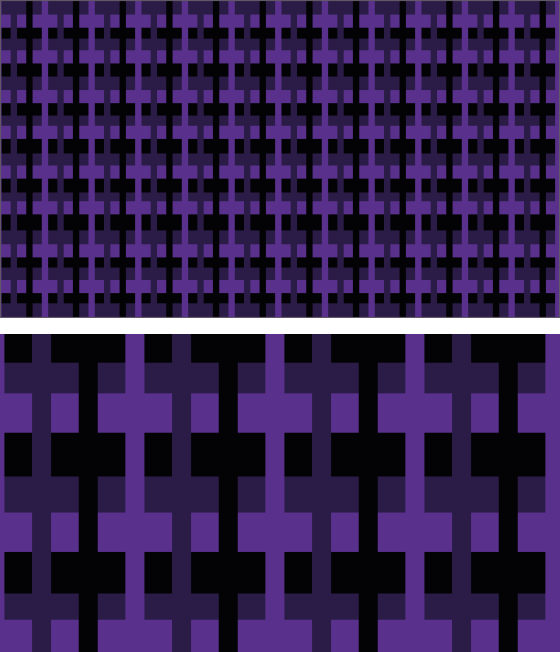
Top: the whole. Bottom: its middle third, enlarged.
This pattern is drawn by a Shadertoy shader. Its source:

```glsl
// Woven purple plaid: horizontal bands in three tones lie beneath evenly spaced
// vertical stripes in the same tones. The bands alternate short and long gaps,
// and the black ones thicken down the cloth. A thin pale edge frames it.

#define CLOTH_WIDTH 768.0   // design units across the canvas
#define REPEAT 64.0         // width of one group of three stripes
#define STRIPE 8.7          // stripe width
#define FIRST_STRIPE 19.0   // centre of the first stripe
#define BAND 18.0           // height of a bright band
#define FIRST_BAND 20.0     // top of the first bright band
#define PAIR_PITCH 103.5    // height of two band repeats
#define SHORT_PITCH 49.0    // first to second band within a pair
#define EDGE 1.5            // frame thickness

const vec3 PLUM   = vec3(0.17, 0.11, 0.28);
const vec3 BLACK  = vec3(0.01, 0.01, 0.02);
const vec3 VIOLET = vec3(0.35, 0.19, 0.55);
const vec3 PALE   = vec3(0.38, 0.34, 0.40);

// Smoothed coverage of the inside of a signed distance
float cover(float dist, float pixel) {
    return clamp(0.5 - dist / pixel, 0.0, 1.0);
}

// Coverage of the interval from start to start + size
float interval(float x, float start, float size, float pixel) {
    return cover(abs(x - start - 0.5 * size) - 0.5 * size, pixel);
}

// Horizontal bands, with y measured downward from the top
vec3 bands(float y, float pixel) {
    vec3 color = PLUM;
    for (int i = -1; i < 9; i++) {
        float row = float(i);
        float pair = floor(row / 2.0);
        float second = mod(row, 2.0);
        float late = step(5.5, row);
        float top = FIRST_BAND + PAIR_PITCH * pair + SHORT_PITCH * second + 4.5 * late;
        float blackSize = mix(15.0 + 2.0 * pair + 3.0 * second, 14.0, late);
        color += (VIOLET - PLUM) * interval(y, top, BAND, pixel);
        color += (BLACK - PLUM) * interval(y, top + BAND, blackSize, pixel);
    }
    return color;
}

// Vertical stripes: plum, black and violet in turn
vec3 stripes(vec3 color, float x, float pixel) {
    for (int i = 0; i < 3; i++) {
        vec3 tone = i == 0 ? PLUM : (i == 1 ? BLACK : VIOLET);
        float center = FIRST_STRIPE + float(i) * REPEAT / 3.0;
        float offset = mod(x - center + 0.5 * REPEAT, REPEAT) - 0.5 * REPEAT;
        color = mix(color, tone, cover(abs(offset) - 0.5 * STRIPE, pixel));
    }
    return color;
}

void mainImage(out vec4 fragColor, in vec2 fragCoord) {
    float pixel = CLOTH_WIDTH / iResolution.x;
    vec2 size = iResolution.xy * pixel;
    vec2 p = vec2(fragCoord.x, iResolution.y - fragCoord.y) * pixel;

    vec3 color = stripes(bands(p.y, pixel), p.x, pixel);

    // Pale frame along the canvas boundary
    vec2 inset = min(p, size - p);
    color = mix(color, PALE, cover(min(inset.x, inset.y) - EDGE, pixel));

    fragColor = vec4(color, 1.0);
}
```
